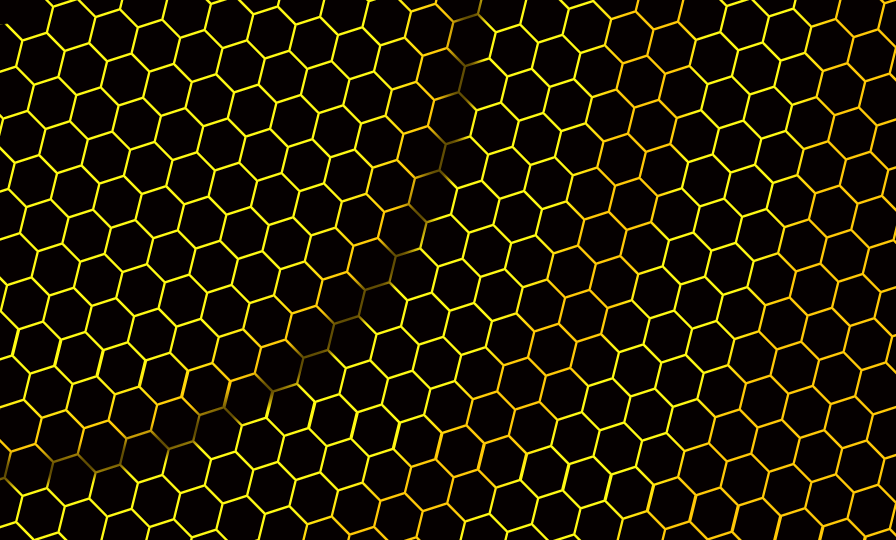
Write a Shadertoy shader that draws this pattern.

```glsl
// Lengths are in canvas heights unless noted.
const vec2 CELL_ORIGIN = vec2(0.8232, 0.5546);  // centre of one cell
const vec2 STEP_ALONG = vec2(0.0784, -0.0192);  // to the next cell in a row
const vec2 STEP_UP = vec2(0.0570, 0.0627);      // to the next row
const float CELL_SPACING = 0.0834;
const float LINE_WIDTH = 0.0044;
const float SEAM_ROW = -5.0;
const float SEAM_WIDENING = 1.4;

const vec2 GLOW_CENTRE = vec2(0.0, 0.995);
const float HOLE_RADIUS = 0.043;
const float SHADOW_RADIUS = 0.867;
const float SHADOW_LEVEL = 0.38;

const vec3 BACKGROUND = vec3(0.02, 0.0, 0.0);
const vec3 YELLOW = vec3(1.0, 0.98, 0.08);
const vec3 GOLD = vec3(1.0, 0.79, 0.03);

const vec2 HEX_PERIOD = vec2(1.0, 1.7320508);
const vec2 HEX_SLANT = 0.5 * HEX_PERIOD;

// Skewed canvas position to a regular grid with unit cell spacing.
vec2 toHexGrid(vec2 p) {
    vec2 cell = inverse(mat2(STEP_ALONG, STEP_UP)) * (p - CELL_ORIGIN);
    return vec2(cell.x + HEX_SLANT.x * cell.y, HEX_SLANT.y * cell.y);
}

vec2 nearestCentre(vec2 g) {
    vec2 even = round(g / HEX_PERIOD) * HEX_PERIOD;
    vec2 odd = (floor(g / HEX_PERIOD) + 0.5) * HEX_PERIOD;
    return distance(g, even) < distance(g, odd) ? even : odd;
}

// Rises from 0 to 1 over in.x..in.y and falls back over out.x..out.y.
float ring(float r, vec2 rise, vec2 fall) {
    return smoothstep(rise.x, rise.y, r) * (1.0 - smoothstep(fall.x, fall.y, r));
}

// Coverage of the cell walls, with one row of wider upright walls.
float honeycomb(vec2 p) {
    vec2 grid = toHexGrid(p);
    vec2 centre = nearestCentre(grid);
    vec2 local = abs(grid - centre);
    float upright = 0.5 - local.x;
    float slanted = 0.5 - dot(local, HEX_SLANT);

    float row = round(centre.y / HEX_SLANT.y);
    float widening = row == SEAM_ROW ? SEAM_WIDENING : 1.0;
    float halfWidth = 0.5 * LINE_WIDTH;
    float edge = min(upright * CELL_SPACING - halfWidth * widening,
                     slanted * CELL_SPACING - halfWidth);
    return clamp(0.5 - edge * iResolution.y, 0.0, 1.0);
}

// Concentric yellow and gold zones, broken by a dark arc.
vec3 wallColour(float r) {
    float gold = ring(r, vec2(0.70, 0.83), vec2(0.88, 0.91))
               + ring(r, vec2(1.08, 1.17), vec2(1.26, 1.31))
               + smoothstep(1.46, 1.56, r);
    float shadow = ring(r, vec2(SHADOW_RADIUS - 0.045, SHADOW_RADIUS),
                        vec2(SHADOW_RADIUS + 0.008, SHADOW_RADIUS + 0.04));
    return mix(YELLOW, GOLD, gold) * mix(1.0, SHADOW_LEVEL, shadow);
}

void mainImage(out vec4 fragColor, in vec2 fragCoord) {
    vec2 p = fragCoord / iResolution.y;
    float r = distance(p, GLOW_CENTRE);
    float hole = smoothstep(HOLE_RADIUS - 0.004, HOLE_RADIUS, r);
    vec3 colour = mix(BACKGROUND, wallColour(r), honeycomb(p) * hole);
    fragColor = vec4(colour, 1.0);
}
```
